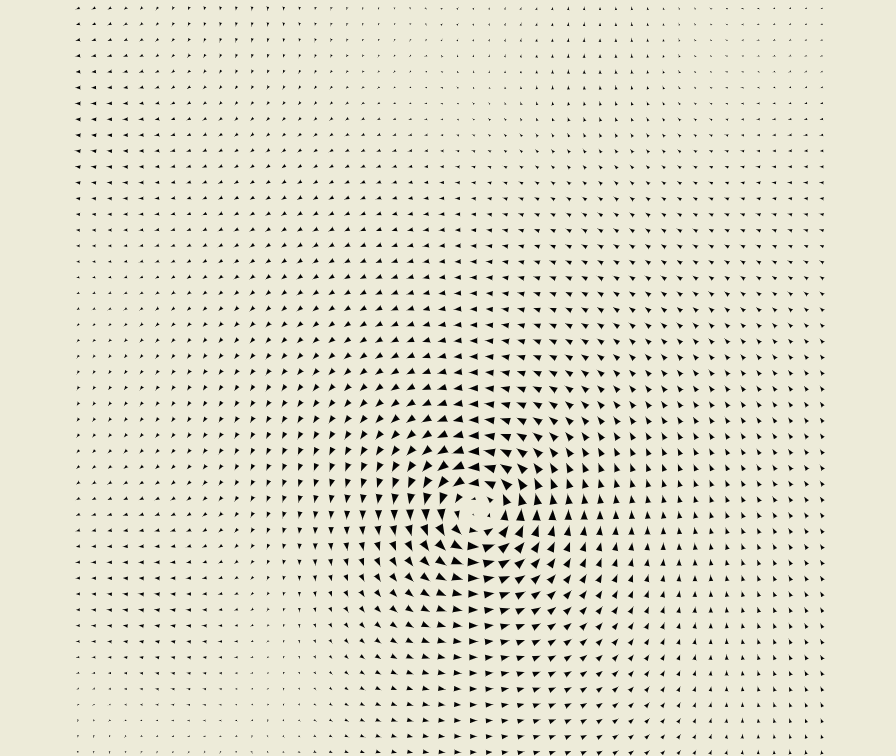
A Shadertoy shader for this pattern:

```glsl
// A square grid of small black triangles on cream paper, showing a flow field.
// Each cell samples a counter-clockwise vortex bent by a few soft gusts, then
// draws one triangle pointing downstream, its length set by the local speed.

#define CELL 0.02093                // grid spacing, in canvas heights
#define COUNT 48.0                  // cells per side
#define FIRST vec2(0.1030, 0.0050)  // centre of the lower left cell
#define EYE vec2(0.631, 0.324)      // vortex centre
#define EYE_RADIUS 0.028            // calm core of the vortex
#define SWIRL 0.92                  // peak speed, in cells
#define FALLOFF 0.25                // distance at which the swirl halves
#define GUST_TIGHTNESS 30.0
#define MIN_LENGTH 0.11             // shortest triangle, in cells
#define HALF_WIDTH 0.37             // half base relative to length
#define PAPER vec3(0.93, 0.92, 0.85)
#define INK vec3(0.015, 0.015, 0.015)

// Gusts: position in xy, push in zw
const int GUSTS = 11;
const vec4 gusts[GUSTS] = vec4[GUSTS](
    vec4(0.617, 0.985,  0.22,  0.00),
    vec4(0.309, 0.985,  0.19, -0.14),
    vec4(0.787, 0.907,  0.17,  0.18),
    vec4(1.050, 0.954,  0.13, -0.14),
    vec4(0.108, 0.838, -0.19,  0.15),
    vec4(0.108, 0.668,  0.02,  0.15),
    vec4(1.065, 0.769, -0.10, -0.14),
    vec4(0.170, 0.228, -0.30,  0.28),
    vec4(0.310, 0.090, -0.25,  0.20),
    vec4(1.065, 0.070, -0.24,  0.00),
    vec4(1.065, 0.320, -0.15, -0.06));

// Flow velocity at a point, measured in cells
vec2 flow(vec2 p) {
    vec2 d = p - EYE;
    float r = max(length(d), 1e-4);
    float calm = 1.0 - exp(-r * r / (EYE_RADIUS * EYE_RADIUS));
    vec2 velocity = vec2(-d.y, d.x) / r * SWIRL * calm / (1.0 + r / FALLOFF);
    for (int i = 0; i < GUSTS; i++) {
        vec2 offset = p - gusts[i].xy;
        velocity += gusts[i].zw * exp(-GUST_TIGHTNESS * dot(offset, offset));
    }
    return velocity;
}

// Distance to an isosceles triangle whose tip points along +x
float triangleDistance(vec2 q, float len) {
    float base = -q.x - 0.5 * len;
    float side = dot(vec2(q.x - 0.5 * len, abs(q.y)),
                     normalize(vec2(HALF_WIDTH, 1.0)));
    return max(base, side);
}

void mainImage(out vec4 fragColor, in vec2 fragCoord) {
    vec2 p = fragCoord / iResolution.y;

    // Nearest grid cell and position inside it
    vec2 grid = (p - FIRST) / CELL;
    vec2 id = clamp(floor(grid + 0.5), 0.0, COUNT - 1.0);
    vec2 local = grid - id;

    // Turn the cell to face downstream
    vec2 velocity = flow(FIRST + id * CELL);
    float speed = length(velocity);
    vec2 dir = speed > 1e-4 ? velocity / speed : vec2(1.0, 0.0);
    vec2 q = vec2(dot(local, dir), dot(local, vec2(-dir.y, dir.x)));

    // Smooth edge one pixel wide
    float pixel = 1.0 / (iResolution.y * CELL);
    float d = triangleDistance(q, max(speed, MIN_LENGTH));
    float cover = clamp(0.5 - d / pixel, 0.0, 1.0);

    fragColor = vec4(mix(PAPER, INK, cover), 1.0);
}
```
